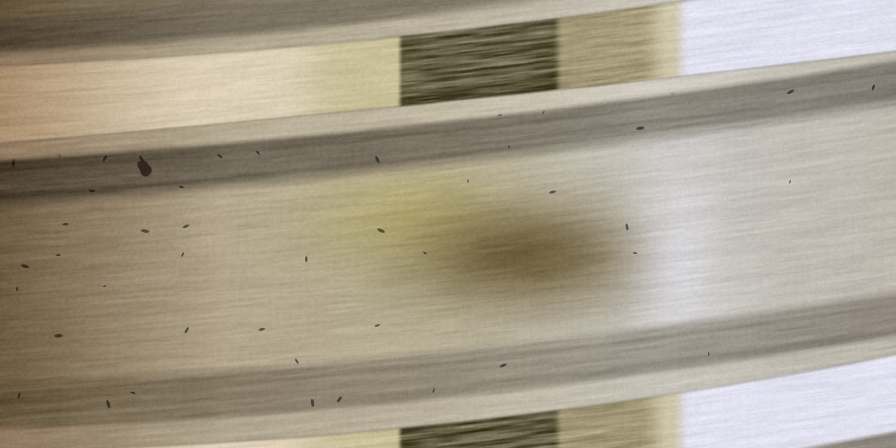
This texture is drawn by a Shadertoy shader. Its source:

```glsl
// Brushed metal rings: gently bowed grooves, lips and polished strips.
// Each band is bounded by a parabola and coloured by a horizontal ramp,
// then overlaid with soft reflections, brushed grain, nicks and fine noise.

const float EDGE_SOFT = 0.004;    // sharp machined edges
const float GROOVE_SOFT = 0.022;  // groove fading into the wide face
const float GRAIN = 0.055;        // brushed streak strength
const float SPECKLE = 0.035;      // fine noise strength
const float PIT_DARKNESS = 0.5;
const vec2 PIT_CELLS = vec2(11.0, 13.0);
const vec3 STAIN_YELLOW = vec3(0.73, 0.69, 0.44);
const vec3 STAIN_BROWN = vec3(0.42, 0.36, 0.22);
const vec3 COOL_SHEEN = vec3(0.88, 0.88, 0.91);

float hash(vec2 p) {
    return fract(sin(dot(p, vec2(127.1, 311.7))) * 43758.5453);
}

float noise(vec2 p) {
    vec2 i = floor(p), f = fract(p);
    f = f * f * (3.0 - 2.0 * f);
    return mix(mix(hash(i), hash(i + vec2(1, 0)), f.x),
               mix(hash(i + vec2(0, 1)), hash(i + vec2(1, 1)), f.x), f.y);
}

// Signed distance below the curve y = c - a x - b x^2 (y points down)
float below(vec2 p, float c, float a, float b) {
    return p.y - c + p.x * (a + b * p.x);
}

float cover(float d, float soft) { return smoothstep(-soft, soft, d); }

float glow(vec2 p, vec2 centre, vec2 size) {
    vec2 q = (p - centre) / size;
    return exp(-dot(q, q));
}

// Five evenly spaced colours over x = 0..2
vec3 ramp(float x, vec3 a, vec3 b, vec3 c, vec3 d, vec3 e) {
    float t = clamp(x * 2.0, 0.0, 4.0);
    vec3 col = mix(a, b, clamp(t, 0.0, 1.0));
    col = mix(col, c, clamp(t - 1.0, 0.0, 1.0));
    col = mix(col, d, clamp(t - 2.0, 0.0, 1.0));
    return mix(col, e, clamp(t - 3.0, 0.0, 1.0));
}

// Polished strip with hard-edged vertical reflections
vec3 polished(float x, float streak) {
    vec3 col = mix(vec3(0.65, 0.54, 0.41), vec3(0.86, 0.81, 0.71), smoothstep(-0.1, 0.5, x));
    col = mix(col, vec3(0.79, 0.75, 0.60), smoothstep(0.62, 0.76, x));
    col = mix(col, vec3(0.37, 0.35, 0.25) + 0.35 * streak, cover(x - 0.893, 0.008));
    col = mix(col, vec3(0.64, 0.60, 0.47) + 0.12 * streak, cover(x - 1.245, 0.012));
    col = mix(col, vec3(0.80, 0.77, 0.66), cover(x - 1.46, 0.035));
    return mix(col, vec3(0.88, 0.88, 0.94), cover(x - 1.52, 0.02));
}

// Scattered short nicks, one candidate per cell, denser to the left
float pits(vec2 p) {
    vec2 cell = floor(p * PIT_CELLS);
    float h = hash(cell + 3.7), k = hash(cell + 9.2);
    vec2 q = fract(p * PIT_CELLS) - 0.25 - 0.5 * vec2(h, k);
    q /= PIT_CELLS;
    float turn = 3.14 * hash(cell + 5.1);
    q = mat2(cos(turn), -sin(turn), sin(turn), cos(turn)) * q;
    float d = length(q / vec2(1.0, 0.4)) - mix(0.003, 0.009, k);
    float present = step(hash(cell + 1.3), mix(0.36, 0.08, smoothstep(0.3, 1.5, p.x)));
    return present * (1.0 - smoothstep(-0.002, 0.003, d));
}

void mainImage(out vec4 fragColor, in vec2 fragCoord) {
    vec2 p = fragCoord / iResolution.xy;
    p = vec2(2.0 * p.x, 1.0 - p.y);
    float x = p.x;

    // Grain follows the bow of the rings
    float along = below(p, 0.0, 0.07, 0.02);
    float streak = 0.6 * noise(vec2(x * 9.0, along * 150.0))
                 + 0.4 * noise(vec2(x * 24.0 + 7.0, along * 270.0)) - 0.5;
    float rings = noise(vec2(x * 0.7, along * 110.0)) - 0.5;

    vec3 lip = ramp(x, vec3(0.55, 0.46, 0.36), vec3(0.69, 0.65, 0.56), vec3(0.73, 0.70, 0.62),
                    vec3(0.79, 0.77, 0.73), vec3(0.73, 0.71, 0.66));
    vec3 groove = ramp(x, vec3(0.29, 0.24, 0.18), vec3(0.43, 0.40, 0.34), vec3(0.47, 0.44, 0.38),
                       vec3(0.55, 0.53, 0.49), vec3(0.51, 0.49, 0.46));
    vec3 shelf = ramp(x, vec3(0.40, 0.34, 0.24), vec3(0.54, 0.49, 0.41), vec3(0.58, 0.55, 0.48),
                      vec3(0.61, 0.59, 0.55), vec3(0.55, 0.52, 0.48));
    vec3 face = ramp(x, vec3(0.44, 0.36, 0.26), vec3(0.70, 0.65, 0.55), vec3(0.72, 0.69, 0.59),
                     vec3(0.78, 0.77, 0.75), vec3(0.74, 0.72, 0.68));

    // Stain and sheen on the wide face
    face = mix(face, STAIN_YELLOW, 0.75 * glow(p, vec2(0.93, 0.49), vec2(0.22, 0.11)));
    face = mix(face, STAIN_BROWN, 0.95 * glow(p, vec2(1.17, 0.57), vec2(0.26, 0.115)));
    face = mix(face, COOL_SHEEN, 0.7 * glow(p, vec2(1.52, 0.59), vec2(0.10, 0.22)));

    // Bands from top to bottom
    float topLip = below(p, 0.117, 0.05, 0.04);
    vec3 col = mix(shelf, groove * 1.08, cover(below(p, 0.045, 0.06, 0.04), 0.03));
    col = mix(col, lip, cover(topLip, 0.014));
    float strip = below(p, 0.148, 0.044, 0.034);
    col = mix(col, polished(x, streak), cover(strip, EDGE_SOFT));
    float stripEnd = below(p, 0.320, 0.0846, 0.0091);
    col = mix(col, lip * 1.03, cover(stripEnd, EDGE_SOFT));
    col = mix(col, groove + 0.07 * rings, cover(below(p, 0.357, 0.061, 0.025), 0.009));
    col = mix(col, face, cover(below(p, 0.460, 0.0795, 0.0175), GROOVE_SOFT));
    float shelfTop = below(p, 0.854, 0.041, 0.03);
    col = mix(col, shelf + 0.10 * rings, cover(shelfTop, 0.014));
    col = mix(col, lip, cover(below(p, 0.958, 0.036, 0.034), 0.010));
    float lowStrip = below(p, 1.008, 0.018, 0.045);
    col = mix(col, polished(x, streak), cover(lowStrip, EDGE_SOFT));
    col = mix(col, shelf, cover(below(p, 1.333, 0.185, 0.0), 0.008));

    // Thin shadow lines where strips meet lips
    float seam = exp(-pow(strip / 0.004, 2.0)) + exp(-pow(lowStrip / 0.004, 2.0));
    col *= 1.0 - 0.10 * seam - 0.12 * exp(-pow(stripEnd / 0.003, 2.0));

    // Grain, nicks and the large chip in the upper groove
    col += GRAIN * streak * 1.6 + SPECKLE * (noise(p * 210.0) - 0.5);
    float onSteel = cover(stripEnd - 0.04, 0.01) * (1.0 - cover(lowStrip + 0.06, 0.01));
    col *= 1.0 - PIT_DARKNESS * pits(p) * onSteel;
    vec2 c = p - vec2(0.323, 0.377);
    c.x -= 0.45 * c.y;
    float chip = length(c / vec2(0.015, 0.021)) + 0.5 * (noise(p * 90.0) - 0.5);
    col = mix(col, vec3(0.16, 0.12, 0.09), 0.85 * (1.0 - smoothstep(0.75, 1.1, chip)));

    fragColor = vec4(clamp(col, 0.0, 1.0), 1.0);
}
```
